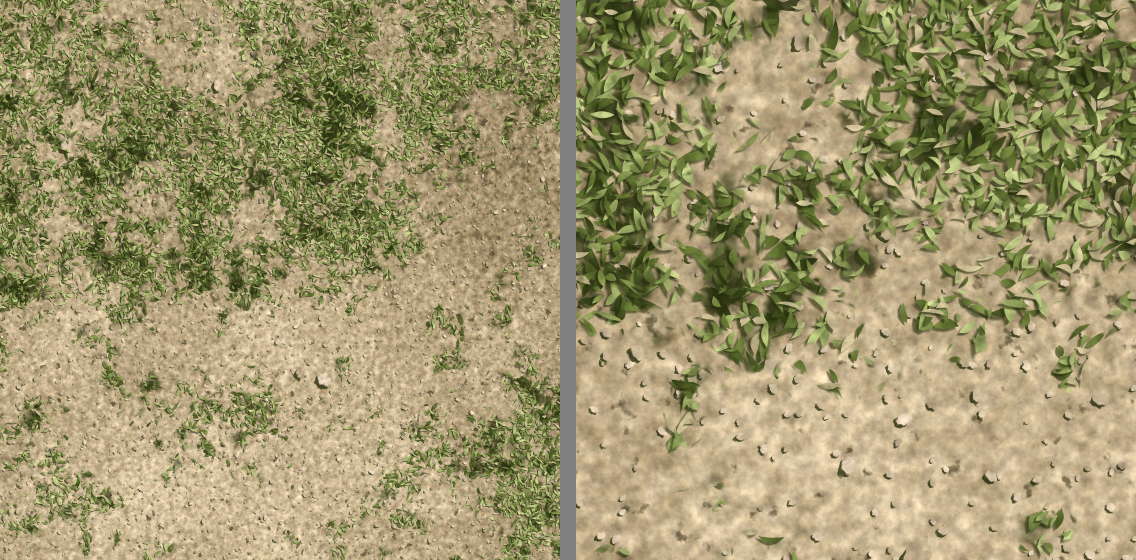
Left, the full canvas; right, a detail of the centre.
This texture is drawn by a Shadertoy shader. Its source:

```glsl
#define SOIL_LIGHT vec3(0.84, 0.76, 0.62)
#define SOIL_MID   vec3(0.65, 0.57, 0.43)
#define SOIL_DARK  vec3(0.41, 0.36, 0.24)
#define LEAF_LIGHT vec3(0.67, 0.72, 0.45)
#define LEAF_MID   vec3(0.41, 0.48, 0.21)
#define LEAF_DEEP  vec3(0.15, 0.18, 0.05)
#define STONE      vec3(0.92, 0.84, 0.74)
#define SHADOW_DIR vec2(-0.13, -0.11)
#define LEAF_LAYERS 6
#define LEAF_SCALE 48.0

vec2 hash2(vec2 p) {
    vec3 q = fract(p.xyx * vec3(0.1031, 0.1030, 0.0973));
    q += dot(q, q.yzx + 33.33);
    return fract((q.xx + q.yz) * q.zy);
}

float cornerGradient(vec2 cell, vec2 offset) {
    return dot(hash2(cell) * 2.0 - 1.0, offset);
}

float gradientNoise(vec2 p) {
    vec2 i = floor(p), f = fract(p), e = vec2(1.0, 0.0);
    vec2 u = f * f * f * (f * (f * 6.0 - 15.0) + 10.0);
    return mix(mix(cornerGradient(i, f), cornerGradient(i + e, f - e), u.x),
               mix(cornerGradient(i + e.yx, f - e.yx), cornerGradient(i + 1.0, f - 1.0), u.x), u.y);
}

float fbm(vec2 p) {
    float sum = 0.0, amp = 1.0;
    for (int i = 0; i < 4; i++) {
        sum += amp * gradientNoise(p);
        p = mat2(1.6, 1.2, -1.2, 1.6) * p + 17.3;
        amp *= 0.55;
    }
    return sum;
}

vec2 rotate(vec2 p, float angle) {
    float c = cos(angle), s = sin(angle);
    return vec2(c * p.x + s * p.y, c * p.y - s * p.x);
}

float softPatch(vec2 p, vec2 centre, float radius) {
    vec2 d = (p - centre) / radius;
    return exp(-dot(d, d));
}

// Share of ground hidden by plants: broad zones plus ragged tufts
float plantCover(vec2 p) {
    float zones = -0.26 + 0.46 * smoothstep(0.37, 0.56, p.y + 0.08 * (0.5 - p.x));
    zones -= 0.50 * softPatch(p, vec2(0.93, 0.62), 0.17);
    zones -= 0.38 * softPatch(p, vec2(0.34, 0.99), 0.17);
    zones += 0.55 * softPatch(p, vec2(0.98, 0.15), 0.18);
    zones += 0.25 * softPatch(p, vec2(0.04, 0.25), 0.18);
    return smoothstep(-0.25, 0.50, zones + 0.70 * fbm(p * 6.0 + 3.0) + 0.55 * fbm(p * 24.0));
}

// Dusty in the open, dark and damp near plants
vec3 soil(vec2 p, float cover) {
    float light = 0.42 + 0.70 * fbm(p * 5.0 + 31.0) + 1.15 * fbm(p * 70.0) - 0.45 * cover;
    light += 0.50 * softPatch(p, vec2(0.40, 0.18), 0.38) - 0.35 * softPatch(p, vec2(0.93, 0.60), 0.2);
    vec3 col = mix(SOIL_MID, SOIL_LIGHT, clamp(light, 0.0, 1.25));
    col = mix(col, SOIL_DARK, clamp(-1.3 * light, 0.0, 1.0));
    float crumbs = smoothstep(0.22, 0.50, fbm(p * 62.0 + 9.0) - 0.10);
    return mix(col, SOIL_DARK * 0.8, 0.75 * crumbs);
}

// Rough stones, each with a cast shadow
void addPebbles(inout vec3 col, vec2 p, float scale, float density, float size) {
    vec2 g = p * scale, cell = floor(g);
    float aa = scale / iResolution.y;
    for (int k = 0; k < 9; k++) {
        vec2 id = cell + vec2(k % 3, k / 3) - 1.0;
        vec2 place = hash2(id + scale), kind = hash2(id + scale + 57.0);
        if (kind.x > density) continue;
        float radius = size * mix(0.5, 1.0, kind.y);
        vec2 q = rotate(g - id - place, place.x * 40.0);
        vec2 s = rotate(g - id - place - SHADOW_DIR * radius * 3.5, place.x * 40.0);
        float rough = 0.6 * radius * gradientNoise(q * 1.5 / radius + id);
        float body = length(q * vec2(1.0, 1.4)) - radius + rough;
        float shade = length(s * vec2(1.0, 1.4)) - radius + rough;
        col = mix(col, LEAF_DEEP, 0.80 * (1.0 - smoothstep(-aa, aa, shade)));
        vec3 surface = mix(SOIL_MID, STONE, 0.3 + 0.7 * place.y);
        col = mix(col, surface, 1.0 - smoothstep(-aa, aa, body));
    }
}

float leafShape(vec2 q, float halfLength, float halfWidth, float bend) {
    float along = q.x / halfLength;
    return abs(q.y + bend * along * along) - halfWidth * (1.0 - along * along);
}

// Curved leaves at every angle, thinned out where cover is low
void addLeaves(inout vec3 col, vec2 p, float turn, float scale, float cover, float mood) {
    vec2 g = rotate(p, turn) * scale + 5.0, cell = floor(g);
    vec2 shadowOffset = rotate(SHADOW_DIR, turn);
    float aa = 0.7 * scale / iResolution.y;
    for (int k = 0; k < 9; k++) {
        vec2 id = cell + vec2(k % 3, k / 3) - 1.0;
        vec2 look = hash2(id + scale * 7.0 + 139.0);
        float present = smoothstep(look.x, look.x + 0.12, cover);
        if (present <= 0.0) continue;
        vec2 place = hash2(id + scale * 3.0), form = hash2(id + scale * 5.0 + 71.0);
        float angle = form.x * 6.2832, halfLength = mix(0.30, 0.70, form.y);
        float halfWidth = mix(0.09, 0.21, place.x), bend = 0.4 * (place.y - 0.5);
        vec2 q = g - id - place, leafPos = rotate(q, angle);
        float body = leafShape(leafPos, halfLength, halfWidth, bend);
        float shade = leafShape(rotate(q - shadowOffset, angle), halfLength, halfWidth, bend);
        col = mix(col, LEAF_DEEP, 0.60 * present * (1.0 - smoothstep(-0.06, 0.06, shade)));
        float tone = 1.8 * look.y - 0.45 + mood + 0.3 * leafPos.x / halfLength;
        vec3 leaf = mix(LEAF_MID, LEAF_LIGHT, clamp(tone, 0.0, 1.4));
        leaf = mix(leaf, LEAF_DEEP, clamp(-tone, 0.0, 0.9));
        leaf = mix(leaf, SOIL_LIGHT, 0.8 * step(0.88, form.x));
        col = mix(col, leaf, present * (1.0 - smoothstep(-aa, aa, body)));
    }
}

void mainImage(out vec4 fragColor, in vec2 fragCoord) {
    vec2 p = fragCoord / iResolution.y;
    float cover = plantCover(p);
    float clump = cover * smoothstep(0.0, 0.45, fbm(p * 9.0 + 7.0));
    float pockets = cover * smoothstep(0.0, 0.35, fbm(p * 30.0 + 2.0) + 0.5 * clump - 0.12);
    float mood = 0.7 * gradientNoise(p * 7.0 + 40.0) - 0.75 * clump;
    // Ground and stones
    vec3 col = soil(p, cover);
    addPebbles(col, p, 80.0, 0.35, 0.25);
    addPebbles(col, p, 38.0, 0.16, 0.20);
    addPebbles(col, p, 9.0, 0.10, 0.17);
    // Leaves from large to small, with dark pockets between the upper ones
    for (int i = 0; i < LEAF_LAYERS; i++) {
        if (i % 2 == 0) col = mix(col, LEAF_DEEP, 0.55 * pockets);
        addLeaves(col, p, 0.7 * float(i), LEAF_SCALE + 8.0 * float(i), cover, mood);
    }
    col *= 1.0 + 0.25 * fbm(p * 130.0);
    fragColor = vec4(clamp(col, 0.0, 1.0), 1.0);
}
```
